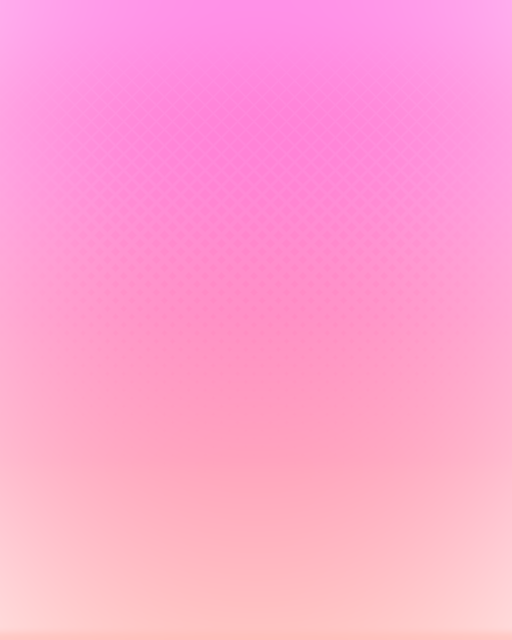
Give the GLSL for this background, as a Shadertoy shader.

```glsl
// Soft pink to peach gradient with pale sides and a faint diamond halftone.

const vec3 ORCHID = vec3(1.0, 0.565, 0.905);
const vec3 MAGENTA = vec3(1.0, 0.515, 0.845);
const vec3 ROSE = vec3(1.0, 0.560, 0.770);
const vec3 SALMON = vec3(1.0, 0.645, 0.742);
const vec3 PEACH = vec3(1.0, 0.765, 0.765);
const vec3 APRICOT = vec3(1.0, 0.750, 0.725);

// Vertical colour ramp, with depth 0 at the top and 1 at the bottom.
vec3 verticalRamp(float depth) {
    vec3 color = mix(ORCHID, MAGENTA, smoothstep(0.0, 0.21, depth));
    color = mix(color, ROSE, smoothstep(0.20, 0.54, depth));
    color = mix(color, SALMON, clamp((depth - 0.49) / 0.25, 0.0, 1.0));
    return mix(color, PEACH, clamp((depth - 0.72) / 0.26, 0.0, 1.0));
}

// Pale veil that grows toward both sides and the lower corners.
float sideGlow(float side, float depth) {
    float strength = 0.25 + 0.12 * smoothstep(0.65, 1.0, depth);
    return strength * pow(side, 2.1);
}

// Coverage of staggered diamonds; radius 0.5 fills the whole plane.
float diamonds(vec2 p, float spacing, float radius, float blur) {
    vec2 q = p / spacing;
    vec2 diagonal = vec2(q.x + q.y, q.x - q.y);
    vec2 cell = abs(fract(diagonal + 0.5) - 0.5);
    float dist = max(cell.x, cell.y);
    return 1.0 - smoothstep(radius - blur, radius + blur, dist);
}

void mainImage(out vec4 fragColor, in vec2 fragCoord) {
    vec2 uv = fragCoord / iResolution.xy;
    vec2 p = fragCoord / iResolution.x;
    float depth = 1.0 - uv.y;
    float side = abs(uv.x - 0.5) * 2.0;

    // Base gradient and side glow
    vec3 color = verticalRamp(depth);
    color = mix(color, vec3(1.0), sideGlow(side, depth));

    // Halftone: a tight lattice above, shrinking to small dots below
    float spacing = 0.0318;
    float blur = 0.03 + 0.8 / (spacing * iResolution.x);
    float radius = mix(0.44, 0.10, smoothstep(0.10, 0.70, depth));
    float fade = smoothstep(0.03, 0.16, depth) * (1.0 - smoothstep(0.40, 0.82, depth));
    fade *= 1.0 - 0.75 * smoothstep(0.55, 1.0, side);
    float ink = diamonds(p - vec2(0.353, 0.663), spacing, radius, blur);
    float coverage = 4.0 * radius * radius;
    color -= vec3(0.0, 0.022, 0.012) * (ink - coverage) * fade;

    // Warm strip along the bottom
    color = mix(color, APRICOT, 0.65 * smoothstep(0.978, 0.998, depth));

    fragColor = vec4(clamp(color, 0.0, 1.0), 1.0);
}
```
